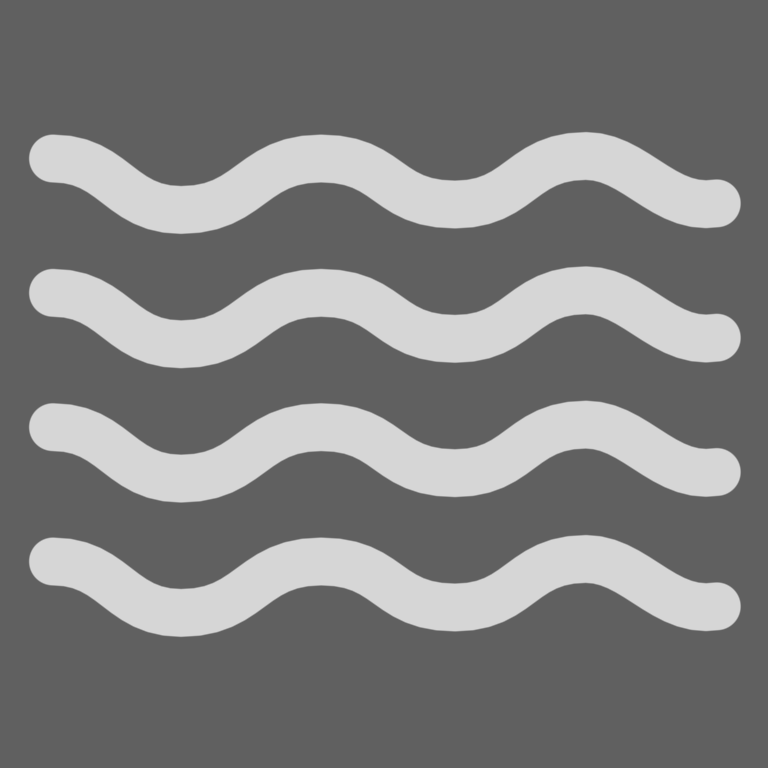
This pattern is drawn by a WebGL 1 fragment shader. Its source:

```glsl
precision highp float;
// Four identical pale wavy strokes with round caps, stacked on a dark grey ground.
// The vertical axis is folded into rows; each stroke is the distance to a chain
// of S-shaped cubic curves that run level at every crest and trough.

uniform vec2 u_resolution;

const vec3 GROUND = vec3(0.377);
const vec3 STROKE = vec3(0.840);
const float ROWS = 4.0;
const float ROW_STEP = 0.1749;
const float HALF_WIDTH = 0.0311;
const vec2 FIRST_START = vec2(0.0690, 0.7936);
const float WAVE_MIDDLE = -0.0320; // centre of a wave's extent below its start
const int STEPS = 12;

float segmentDistance(vec2 p, vec2 a, vec2 b) {
  vec2 along = b - a;
  float t = clamp(dot(p - a, along) / dot(along, along), 0.0, 1.0);
  return length(p - a - along * t);
}

// Cubic from a to b with level handles, each "handle" times the run long.
vec2 swellPoint(vec2 a, vec2 b, float handle, float t) {
  float s = 1.0 - t;
  float x = 3.0 * s * t * (s * handle + t * (1.0 - handle)) + t * t * t;
  float y = t * t * (3.0 - 2.0 * t);
  return mix(a, b, vec2(x, y));
}

float swellDistance(vec2 p, vec2 a, vec2 b, float handle) {
  float nearest = 10.0;
  vec2 previous = a;
  for (int i = 1; i <= STEPS; i++) {
    vec2 next = swellPoint(a, b, handle, float(i) / float(STEPS));
    nearest = min(nearest, segmentDistance(p, previous, next));
    previous = next;
  }
  return nearest;
}

// Distance to the centre line of one wave that starts at the origin.
float waveDistance(vec2 p) {
  vec2 trough1 = vec2(0.1667, -0.0670);
  vec2 crest1 = vec2(0.3490, 0.0);
  vec2 trough2 = vec2(0.5235, -0.0599);
  vec2 crest2 = vec2(0.6940, 0.0033);
  vec2 trough3 = vec2(0.8503, -0.0595);
  vec2 tip = vec2(0.8643, -0.0584);

  float d = swellDistance(p, vec2(0.0), trough1, 0.48);
  d = min(d, swellDistance(p, trough1, crest1, 0.50));
  d = min(d, swellDistance(p, crest1, trough2, 0.52));
  d = min(d, swellDistance(p, trough2, crest2, 0.50));
  d = min(d, swellDistance(p, crest2, trough3, 0.38));
  return min(d, segmentDistance(p, trough3, tip));
}

// Moves a point into the frame of its nearest row.
vec2 foldRows(vec2 p) {
  float row = floor((WAVE_MIDDLE - p.y) / ROW_STEP + 0.5);
  return p + vec2(0.0, ROW_STEP * clamp(row, 0.0, ROWS - 1.0));
}

void main() {
  float size = min(u_resolution.x, u_resolution.y);
  vec2 uv = (gl_FragCoord.xy - 0.5 * u_resolution) / size + 0.5;
  float softness = 1.0 / size;

  float edge = waveDistance(foldRows(uv - FIRST_START)) - HALF_WIDTH;
  float coverage = 1.0 - smoothstep(-softness, softness, edge);
  gl_FragColor = vec4(mix(GROUND, STROKE, coverage), 1.0);
}
```
